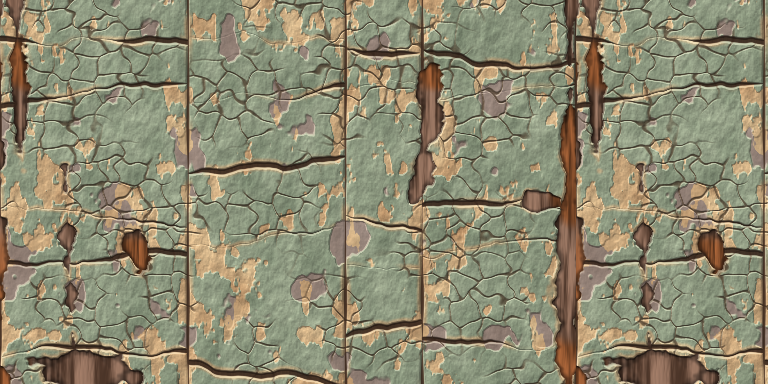
Write a WebGL 1 fragment shader that draws this texture.

```glsl
precision highp float;
// Weathered green paint on boards: wrinkled, crazed and split along the joints,
// chipped to cream and mauve undercoats and flaked down to grained wood.
// Distance fields and noise give the layers; the relief is lit from upper left.
uniform vec2 u_resolution;

float hash(vec2 p) {
  vec3 a = fract(p.xyx * 0.1031);
  a += dot(a, a.yzx + 33.33);
  return fract((a.x + a.y) * a.z);
}

float noise(vec2 p) {
  vec2 i = floor(p), f = fract(p);
  f = f * f * (3.0 - 2.0 * f);
  return mix(mix(hash(i), hash(i + vec2(1, 0)), f.x),
             mix(hash(i + vec2(0, 1)), hash(i + vec2(1, 1)), f.x), f.y);
}

float fbm(vec2 p) {
  float sum = 0.0, amp = 0.53;
  for (int i = 0; i < 4; i++) {
    sum += amp * noise(p);
    p = p * 2.03 + 17.7;
    amp *= 0.5;
  }
  return sum;
}

// Gap between the two nearest cell centres: zero on the cell borders
float cellEdge(vec2 p) {
  vec2 cell = floor(p);
  float near = 9.0, next = 9.0;
  for (int j = -1; j <= 1; j++)
    for (int i = -1; i <= 1; i++) {
      vec2 c = cell + vec2(i, j);
      vec2 centre = c + 0.5 + 0.75 * (vec2(hash(c), hash(c + 71.3)) - 0.5);
      float d = length(p - centre);
      next = min(next, max(near, d));
      near = min(near, d);
    }
  return next - near;
}

float segment(vec2 p, vec2 a, vec2 b) {
  vec2 v = b - a;
  return length(p - a - v * clamp(dot(p - a, v) / dot(v, v), 0.0, 1.0));
}

// Left and right edge of the board at x
vec2 board(float x) {
  return x < 0.49 ? vec2(0.0, 0.49) : x < 0.9 ? vec2(0.49, 0.9)
       : x < 1.1 ? vec2(0.9, 1.1) : vec2(1.1, 1.5);
}

float jointDistance(vec2 q) {
  vec2 b = board(q.x);
  return min(q.x - b.x, b.y - q.x);
}

// Signed distance to joints and the long cracks across each board
float splits(vec2 q) {
  vec2 b = board(q.x);
  float d = jointDistance(q) - 0.005 * noise(vec2(b.x, q.y * 9.0));
  for (int i = 0; i < 5; i++) {
    float row = float(i), k = hash(vec2(row + 3.0, b.x * 37.0));
    float y = (row + 0.2 + 0.6 * k) / 5.0 + (k - 0.5) * 0.3 * (q.x - b.x)
            + 0.06 * (fbm(vec2(q.x * 8.0, row * 9.0)) - 0.5);
    float open = smoothstep(0.3, 0.75, noise(vec2(q.x * 5.0, row * 5.0 + k * 20.0)));
    d = min(d, abs(q.y - y) - 0.009 * open + 0.002);
  }
  return d;
}

// Signed distance to the places flaked down to the wood
float bareWood(vec2 q) {
  float d = abs(mod(q.x - 0.735, 1.5) - 0.75) - mix(0.032, 0.012, smoothstep(0.35, 0.7, q.y));
  d = min(d, segment(q, vec2(0.04, 1.0), vec2(0.06, 0.56)) - 0.013);
  d = min(d, segment(q, vec2(0.17, 0.56), vec2(0.19, 0.1)) - 0.009);
  d = min(d, segment(q, vec2(1.13, 0.8), vec2(1.09, 0.5)) - 0.022);
  d = min(d, length((q - vec2(0.37, 0.34)) * vec2(1.4, 0.8)) - 0.052);
  d = min(d, length((q - vec2(0.22, 0.03)) * vec2(0.45, 1.0)) - 0.06);
  d = min(d, length((q - vec2(1.42, 0.48)) * vec2(0.7, 1.3)) - 0.035);
  return d + 0.09 * (fbm(q * 13.0) - 0.5);
}

// Fine crazing, broken up by noise
float crazing(vec2 q) {
  vec2 bend = 0.5 * vec2(noise(q * 30.0), noise(q * 30.0 + 50.0));
  float line = 1.0 - smoothstep(0.02, 0.11, cellEdge(q * vec2(15.0, 17.0) + bend));
  return line * smoothstep(0.36, 0.56, noise(q * 9.0 + 8.0));
}

// x: chips down to cream, y: chips down to mauve
vec2 chips(vec2 q) {
  float cream = fbm(q * vec2(25.0, 16.0)) + 0.2 * (noise(q * 4.0) - 0.5)
              + 0.1 * exp(-30.0 * jointDistance(q));
  return smoothstep(vec2(0.66, 0.67), vec2(0.70), vec2(cream, fbm(q * vec2(10.0, 8.0) + 40.0)));
}

float relief(vec2 q) {
  vec2 chip = chips(q);
  float coat = smoothstep(-0.003, 0.004, min(splits(q), bareWood(q)));
  float skin = 0.007 - 0.005 * max(chip.x, chip.y) - 0.004 * crazing(q);
  float wrinkle = fbm(q * vec2(52.0, 34.0)) * (1.0 - 0.5 * chip.y);
  return coat * (skin + 0.014 * wrinkle + 0.006 * smoothstep(0.0, 0.03, jointDistance(q)))
       + (1.0 - coat) * 0.006 * fbm(q * vec2(95.0, 9.0));
}

void main() {
  vec2 q = gl_FragCoord.xy / u_resolution.y;
  q.x = mod(q.x, 1.5);

  // Slope towards the light
  vec2 e = vec2(0.003, 0.0);
  float h = relief(q);
  vec2 slope = (vec2(relief(q + e.xy), relief(q + e.yx)) - h) / e.x;
  float light = clamp(dot(slope, vec2(0.5, -0.85)), -1.0, 1.0);

  // Paint, with its undercoats
  float tone = 0.5 + 1.3 * (fbm(q * vec2(20.0, 13.0) + 90.0) - 0.5);
  vec3 colour = mix(vec3(0.47, 0.52, 0.43), vec3(0.62, 0.66, 0.56), tone);
  vec3 cream = mix(vec3(0.68, 0.53, 0.38), vec3(0.85, 0.74, 0.57), tone);
  vec2 chip = chips(q);
  float split = splits(q), bare = bareWood(q);
  float lip = 1.0 - smoothstep(0.003, 0.014, min(split, bare));
  colour = mix(colour, cream, 0.75 * lip * smoothstep(0.35, 0.65, noise(q * 14.0)));
  colour = mix(colour, vec3(0.57, 0.50, 0.46) + 0.1 * (tone - 0.5), chip.y);
  colour = mix(colour, cream, chip.x);
  colour = mix(colour, vec3(0.29, 0.23, 0.17), 0.75 * crazing(q));

  // Wood, rusty in places and shaded under the paint edge
  float grain = smoothstep(0.25, 0.75, fbm(q * vec2(95.0, 7.0)));
  vec3 wood = mix(vec3(0.30, 0.21, 0.16), vec3(0.61, 0.47, 0.39), grain);
  wood = mix(wood, vec3(0.56, 0.31, 0.15) * (0.6 + 0.6 * grain),
             0.8 * smoothstep(0.52, 0.68, noise(q * 6.0 + 5.0)));
  wood *= mix(0.5, 1.0, smoothstep(0.0, 0.016, -bare));
  colour = mix(colour, wood, 1.0 - smoothstep(-0.002, 0.002, bare));
  float gap = (1.0 - smoothstep(-0.002, 0.002, split)) * smoothstep(-0.01, 0.0, bare);
  colour = mix(colour, vec3(0.22, 0.15, 0.11), 0.9 * gap);

  // Shade and highlight
  colour *= 1.0 + 0.32 * light;
  colour = mix(colour, vec3(0.84, 0.82, 0.73), 0.4 * smoothstep(0.45, 1.0, light) * (1.0 - gap));
  gl_FragColor = vec4(colour, 1.0);
}
```
